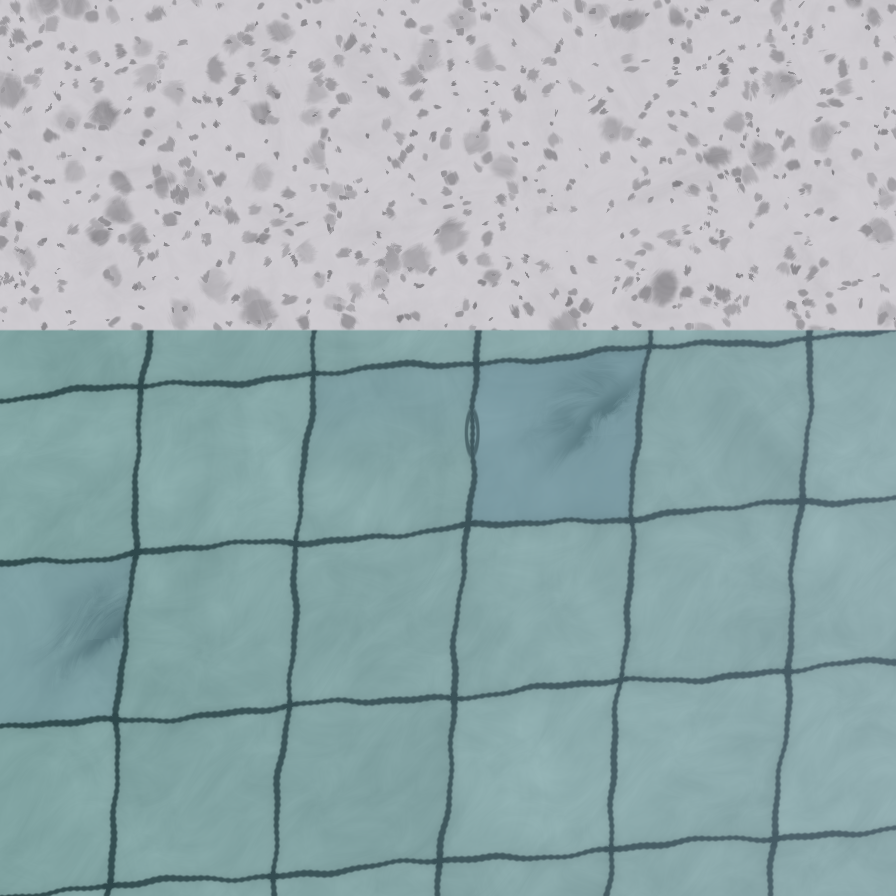
Give the GLSL for this texture, as a WebGL 1 fragment shader.

```glsl
precision highp float;
uniform vec2 u_resolution;

const float EDGE_Y = 0.6315;
const vec2 TILE_SIZE = vec2(0.1855, 0.185);
const vec2 GRID_ORIGIN = vec2(0.119, 0.001);
const vec2 GRID_SKEW = vec2(0.0735, 0.075);
const float CORD_RADIUS = 0.0029;
const float CORD_TWIST = 820.0;
const vec2 STAIN_A = vec2(2.68, 2.70);
const vec2 STAIN_B = vec2(-0.20, 1.60);
const vec2 LOOP_CENTER = vec2(0.527, 0.517);
const vec2 LOOP_RADII = vec2(0.0065, 0.022);

const vec3 STONE_LIGHT = vec3(0.805, 0.795, 0.815);
const vec3 STONE_DARK = vec3(0.40, 0.395, 0.41);
const vec3 TILE_LEFT = vec3(0.505, 0.643, 0.638);
const vec3 TILE_RIGHT = vec3(0.560, 0.672, 0.685);
const vec3 TILE_BLUE = vec3(0.47, 0.60, 0.65);
const vec3 STAIN_COLOR = vec3(0.30, 0.42, 0.45);
const vec3 CORD_LEFT = vec3(0.15, 0.25, 0.26);
const vec3 CORD_RIGHT = vec3(0.28, 0.36, 0.40);

vec2 hash2(vec2 p) {
  return fract(sin(vec2(dot(p, vec2(127.1, 311.7)), dot(p, vec2(269.5, 183.3)))) * 4375.85);
}

// Warped, rotated sine octaves, about -1 to 1
float layeredSines(vec2 p) {
  float sum = 0.0;
  float amp = 0.5;
  for (int i = 0; i < 6; i++) {
    p = mat2(0.8, 0.6, -0.6, 0.8) * p * 1.75 + 0.9 * sin(p.yx * 1.3) + 3.1;
    sum += amp * sin(p.x) * sin(p.y);
    amp *= 0.68;
  }
  return sum;
}

// Cellular grains with random size and darkness
float grains(vec2 p, float density) {
  vec2 cell = floor(p);
  float shade = 0.0;
  for (int y = -1; y <= 1; y++) {
    for (int x = -1; x <= 1; x++) {
      vec2 id = cell + vec2(float(x), float(y));
      vec2 rnd = hash2(id + 31.7);
      float radius = mix(0.22, 0.58, rnd.y);
      float d = length(p - id - hash2(id));
      float grain = 1.0 - smoothstep(radius * 0.45, radius, d);
      shade = max(shade, grain * step(rnd.x, density) * mix(0.55, 1.0, hash2(id + 7.3).x));
    }
  }
  return shade;
}

vec3 stone(vec2 p) {
  vec2 warp = vec2(layeredSines(p * 24.0), layeredSines(p * 24.0 + 9.0));
  vec2 q = p + warp * 0.009;
  float cloud = layeredSines(p * 17.0 + 4.0);
  float shade = 0.50 * grains(q * 27.0, 0.27) * (0.8 + 0.4 * cloud);
  shade = max(shade, 0.55 * grains(q * 58.0 + 13.0, 0.24));
  shade = max(shade, 0.68 * grains(q * 95.0 + 41.0, 0.13));
  shade += 0.07 * max(cloud, 0.0) + 0.025 * layeredSines(p * 75.0);
  return mix(STONE_LIGHT, STONE_DARK, clamp(shade, -0.05, 0.9));
}

float stain(vec2 uv, vec2 center, float streak) {
  vec2 q = mat2(0.75, -0.66, 0.66, 0.75) * (uv - center);
  vec2 inside = step(floor(center), uv) * step(uv, floor(center) + 1.0);
  float body = exp(-dot(q * q, vec2(6.0, 18.0)));
  float vein = exp(-pow((q.y + 0.11 + 0.05 * streak) * 22.0, 2.0) - q.x * q.x * 9.0);
  return inside.x * inside.y * (body * (0.45 + 0.35 * streak) + 0.35 * vein);
}

float sameTile(vec2 tile, vec2 center) {
  return 1.0 - step(0.5, length(tile - floor(center)));
}

// Sideways drift of one cord along its length
float cordDrift(float t, float id) {
  return 0.0030 * sin(t * 21.0 + id * 2.4) + 0.0016 * sin(t * 53.0 + id * 4.1)
       + 0.0009 * sin(t * 117.0 + id * 1.7);
}

float cord(float d, float t, float id) {
  float radius = CORD_RADIUS * (1.0 + 0.22 * sin(t * 34.0 + id * 3.0));
  radius += 0.0004 * sin(t * CORD_TWIST);
  return 1.0 - smoothstep(radius - 0.0014, radius + 0.0016, abs(d));
}

vec3 pool(vec2 p) {
  vec2 uv = (p - GRID_ORIGIN - GRID_SKEW * p.yx) / TILE_SIZE;
  vec2 line = floor(uv + 0.5);
  vec2 drift = vec2(cordDrift(p.y, line.x), cordDrift(p.x, line.y + 7.0));
  vec2 offset = (uv - line) * TILE_SIZE - drift;
  vec2 tileUv = uv - drift / TILE_SIZE;
  vec2 tile = floor(tileUv);

  // Mottled tile surface
  float mottle = layeredSines(p * 9.0 + hash2(tile) * 6.0);
  float brushed = layeredSines(mat2(0.75, -0.66, 0.66, 0.75) * p * vec2(28.0, 46.0));
  vec3 color = mix(TILE_LEFT, TILE_RIGHT, p.x);
  color += 0.022 * (hash2(tile + 3.0).x - 0.5) + 0.026 * mottle + 0.018 * brushed;
  float blue = sameTile(tile, STAIN_A) + 0.6 * sameTile(tile, STAIN_B);
  blue += 0.5 * sameTile(tile, vec2(1.0, 2.0)) * smoothstep(2.3, 2.9, tileUv.y);
  color = mix(color, TILE_BLUE + 0.03 * mottle, 0.6 * blue);
  float dark = stain(tileUv, STAIN_A, brushed) + stain(tileUv, STAIN_B, brushed);
  color = mix(color, STAIN_COLOR, clamp(dark, 0.0, 0.75));

  // Cords, soft shade beside them, and one loose loop
  float threads = max(cord(offset.x, p.y, line.x), cord(offset.y, p.x, line.y + 7.0));
  float nearest = min(abs(offset.x), abs(offset.y));
  float knot = exp(-dot(offset, offset) / 0.00003);
  float ring = abs(length((p - LOOP_CENTER) / LOOP_RADII) - 1.0) * LOOP_RADII.x;
  threads = max(threads, 0.8 * (1.0 - smoothstep(0.0008, 0.0028, ring)));
  color *= 1.0 - 0.10 * exp(-nearest / 0.005);
  return mix(color, mix(CORD_LEFT, CORD_RIGHT, p.x), clamp(0.86 * threads + 0.4 * knot, 0.0, 0.95));
}

void main() {
  vec2 p = gl_FragCoord.xy / u_resolution;
  float above = smoothstep(EDGE_Y - 0.0015, EDGE_Y + 0.0015, p.y);
  gl_FragColor = vec4(mix(pool(p), stone(p), above), 1.0);
}
```
